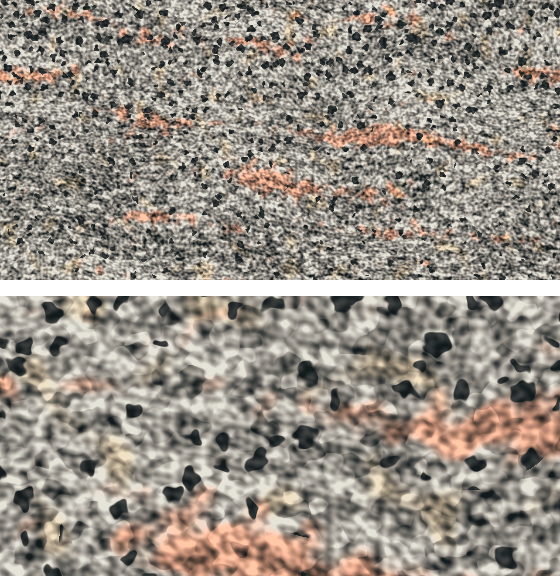
Top: the whole. Bottom: its middle third, enlarged.
This texture is drawn by a Shadertoy shader. Its source:

```glsl
#define CRYSTAL_SCALE 68.0
#define MICA_SCALE 25.0
#define GRAIN_CONTRAST 1.0
#define STREAK_CONTRAST 0.48
#define MEAN_TONE 0.58
#define TILT 0.10
#define BLACK_MICA vec3(0.07, 0.10, 0.11)
#define GREY_QUARTZ vec3(0.55, 0.53, 0.50)
#define PALE_FELDSPAR vec3(0.90, 0.89, 0.85)
#define ROSE_TINT vec3(1.17, 0.88, 0.77)
#define CREAM_TINT vec3(1.08, 0.99, 0.85)

vec2 hash2(vec2 p) {
    vec3 a = fract(p.xyx * vec3(0.1031, 0.1030, 0.0973));
    a += dot(a, a.yzx + 33.33);
    return fract((a.xx + a.yz) * a.zy);
}

float cornerSlope(vec2 corner, vec2 offset) {
    float angle = 6.2832 * hash2(corner).x;
    return dot(vec2(cos(angle), sin(angle)), offset);
}

float gradientNoise(vec2 p) {
    vec2 i = floor(p), f = p - i;
    vec2 u = f * f * f * (f * (f * 6.0 - 15.0) + 10.0);
    vec2 e = vec2(1.0, 0.0);
    float low = mix(cornerSlope(i, f), cornerSlope(i + e, f - e), u.x);
    float high = mix(cornerSlope(i + e.yx, f - e.yx), cornerSlope(i + 1.0, f - 1.0), u.x);
    return mix(low, high, u.y);
}

// Mosaic of random tones with softened cell borders, -0.5 to 0.5
float crystals(vec2 p) {
    vec2 cell = floor(p);
    float tone = 0.0, total = 0.0;
    for (int y = -1; y <= 1; y++)
    for (int x = -1; x <= 1; x++) {
        vec2 id = cell + vec2(x, y);
        vec2 d = id + hash2(id) - p;
        float weight = exp(-14.0 * dot(d, d));
        tone += weight * (hash2(id + 71.0).x - 0.5);
        total += weight;
    }
    return tone / total;
}

// Coverage of scattered, ragged dark flakes
float micaFlakes(vec2 p, float density, float size) {
    vec2 cell = floor(p);
    float cover = 0.0;
    for (int y = -1; y <= 1; y++)
    for (int x = -1; x <= 1; x++) {
        vec2 id = cell + vec2(x, y);
        vec2 pick = hash2(id + 19.0), shape = hash2(id + 143.0);
        vec2 d = p - id - 0.5 - 0.8 * (hash2(id) - 0.5);
        float angle = 3.1416 * shape.x;
        vec2 axis = vec2(cos(angle), sin(angle));
        d = vec2(dot(d, axis), dot(d, vec2(-axis.y, axis.x)));
        d.y *= 1.0 + 0.7 * shape.y;
        float radius = size * mix(0.20, 0.43, pick.y);
        float flake = 1.0 - smoothstep(-0.05, 0.05, length(d) - radius);
        cover = max(cover, flake * step(pick.x, density));
    }
    return cover;
}

void mainImage(out vec4 fragColor, in vec2 fragCoord) {
    vec2 p = fragCoord / iResolution.y;

    // Gently bent bedding; coarse at the top, foliated below
    vec2 bed = p + vec2(0.0, TILT * p.x + 0.07 * gradientNoise(p * 2.1 + 5.0));
    float patches = gradientNoise(bed * vec2(2.4, 5.5) + 31.0);
    float coarse = smoothstep(0.25, 0.85, p.y + 0.35 * patches);

    // Fine grain
    vec2 ragged = vec2(gradientNoise(p * 62.0 + 11.0), gradientNoise(p * 62.0 + 47.0));
    float fine = gradientNoise(bed * vec2(82.0, 98.0));
    float grain = 0.36 * crystals(p * CRYSTAL_SCALE * vec2(0.88, 1.08) + 0.6 * ragged)
                + 0.33 * gradientNoise(bed * vec2(36.0, 44.0) + 8.0)
                + 0.52 * fine;

    // Long bands and thin streaks
    float bands = gradientNoise(bed * vec2(1.6, 8.0) + 63.0);
    float streaks = gradientNoise(bed * vec2(13.0, 58.0) + 90.0);
    float layers = 0.40 * bands + mix(0.75, 0.20, coarse) * streaks;
    float tone = MEAN_TONE + GRAIN_CONTRAST * grain + STREAK_CONTRAST * layers
               + 0.05 * (coarse - 0.45);

    // Dark flakes
    float density = mix(0.20, 0.58, coarse) + 0.25 * gradientNoise(p * 6.0 + 17.0);
    float mica = micaFlakes(p * MICA_SCALE + 0.30 * ragged, density, mix(0.74, 1.0, coarse));
    tone = mix(tone, 0.15 + 0.18 * fine, 0.95 * mica);

    // Mineral colours
    vec3 color = mix(BLACK_MICA, GREY_QUARTZ, clamp((tone - 0.10) / 0.43, 0.0, 1.0));
    color = mix(color, PALE_FELDSPAR, clamp((tone - 0.53) / 0.36, 0.0, 1.0));

    // Rose seams and cream spots
    float seam = gradientNoise(bed * vec2(2.6, 10.0) + 124.0)
               + 0.45 * gradientNoise(p * 24.0 + 55.0);
    float rose = smoothstep(0.18, 0.50, seam) * (1.0 - mica);
    float cream = smoothstep(0.20, 0.48, gradientNoise(p * 13.0 + 77.0)) * (1.0 - mica);
    color *= mix(vec3(1.0), ROSE_TINT, rose);
    color *= mix(vec3(1.0), CREAM_TINT, 0.7 * cream);

    fragColor = vec4(clamp(color, 0.0, 1.0), 1.0);
}
```
